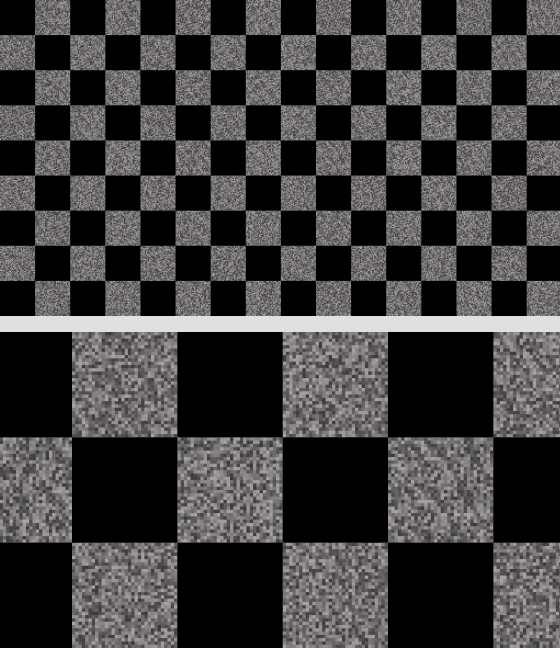
Top, the full canvas; bottom, a detail of the centre.
Give the GLSL for this pattern, as a Shadertoy shader.

```glsl
float hash(vec2 p) {
    return fract(sin(dot(p, vec2(12.9898, 78.233))) * 43758.5453);
}

// Square grains blended over one pixel at their borders
float grain(vec2 p, float pixel) {
    vec2 q = p - 0.5;
    vec2 id = floor(q);
    vec2 f = clamp((fract(q) - 0.5) / pixel + 0.5, 0.0, 1.0);
    float low = mix(hash(id), hash(id + vec2(1, 0)), f.x);
    float high = mix(hash(id + vec2(0, 1)), hash(id + vec2(1, 1)), f.x);
    return mix(low, high, f.y);
}

// 0 on even cells, 1 on odd cells, with box-filtered edges
float checker(vec2 p, float pixel) {
    vec2 edge = 0.5 - abs(mod(p + 0.5, 2.0) - 1.0);
    vec2 wave = clamp(2.0 * edge / pixel, -1.0, 1.0);
    return 0.5 - 0.5 * wave.x * wave.y;
}

void mainImage(out vec4 fragColor, in vec2 fragCoord) {
    // Nine square cells down, sixteen across at 16:9
    float pixel = 9.0 / iResolution.y;
    vec2 p = fragCoord * pixel;

    // Fine static, 32 grains per cell, with a faint warm tint
    float speckle = grain(p * 32.0, pixel * 32.0);
    vec3 noisyGray = mix(0.23, 0.65, speckle) * vec3(1.015, 0.99, 1.0);

    fragColor = vec4(noisyGray * checker(p, pixel), 1.0);
}
```
